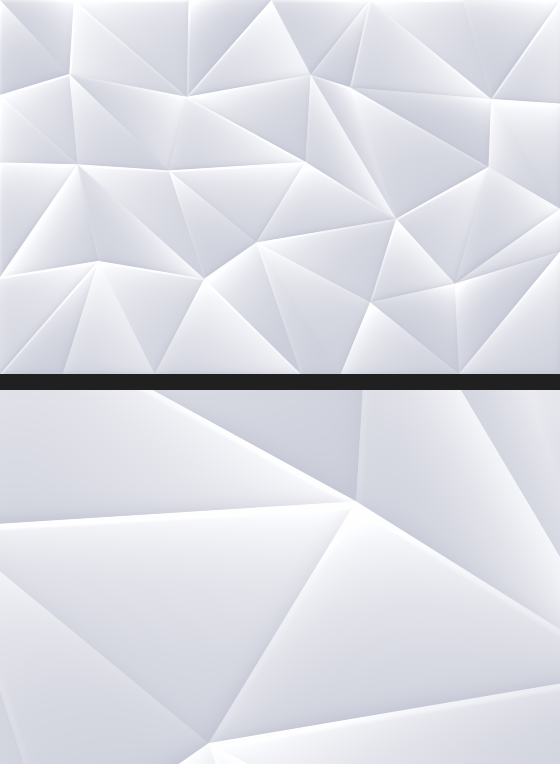
Top, the full canvas; bottom, a detail of the centre.
Reproduce this background procedurally as a WebGL 2 fragment shader.

```glsl
#version 300 es
precision highp float;

uniform vec2 u_resolution;
out vec4 fragColor;

const float ROWS = 4.0;
const float JITTER = 0.74;
const float STAGGER = 0.34;
const vec3 SHADOW = vec3(0.800, 0.812, 0.856);
const vec3 LIGHT = vec3(0.985, 0.989, 0.999);
const vec3 WARM_TINT = vec3(0.004, -0.001, -0.002);
const vec2 RIM_LIGHT = vec2(-0.5, 0.86);

vec2 hash2(vec2 p) {
    vec3 q = fract(vec3(p.xyx) * vec3(0.1031, 0.1030, 0.0973));
    q += dot(q, q.yzx + 33.33);
    return fract((q.xx + q.yz) * q.zy);
}

float cross2(vec2 a, vec2 b) {
    return a.x * b.y - a.y * b.x;
}

float area(vec2 a, vec2 b, vec2 c) {
    return cross2(b - a, c - a);
}

// Jittered, column-staggered point; border points slide only along the border
vec2 latticePoint(vec2 id, vec2 grid, vec2 size) {
    vec2 inside = step(0.5, id) * step(id + 0.5, grid);
    vec2 offset = (hash2(id + 23.0) - 0.5) * JITTER;
    offset.y += (mod(id.x, 2.0) - 0.5) * STAGGER * inside.x;
    return (id + offset * inside) / grid * size;
}

// Unit normal pointing into a counter-clockwise triangle
vec2 inwardNormal(vec2 a, vec2 b) {
    vec2 e = normalize(b - a);
    return vec2(-e.y, e.x);
}

// Pale strip and soft sheen on lit edges, a thin crease on the others
float bevel(float dist, vec2 normal, float strength) {
    float lit = dot(-normal, RIM_LIGHT);
    float d = max(dist, 0.0);
    float strip = 1.0 - smoothstep(0.003, 0.008, d);
    float sheen = exp(-d / 0.028);
    float crease = exp(-d / 0.009);
    return max(lit, 0.0) * (strip * 0.45 * strength * strength + 0.36 * sheen)
         + min(lit, 0.0) * crease * mix(0.42, 0.2, strength);
}

// Facet brightness, rising towards a randomly tilted upper side
float facetGlow(vec2 p, vec2 a, vec2 b, vec2 c, vec2 rnd) {
    float angle = 1.5708 + (rnd.x - 0.5) * 2.7;
    vec2 dir = vec2(cos(angle), sin(angle));
    vec3 ends = vec3(dot(a, dir), dot(b, dir), dot(c, dir));
    float low = min(ends.x, min(ends.y, ends.z));
    float high = max(ends.x, max(ends.y, ends.z));
    float t = clamp((dot(p, dir) - low) / max(high - low, 1e-4), 0.0, 1.0);
    return 0.12 * rnd.y + mix(0.94, 0.76, rnd.y) * pow(t, mix(2.5, 1.5, rnd.y));
}

// Colour weighted by smooth coverage, with the coverage in alpha
vec4 facet(vec2 p, vec2 a, vec2 b, vec2 c, float pixel, vec2 seed) {
    vec2 nA = inwardNormal(a, b);
    vec2 nB = inwardNormal(b, c);
    vec2 nC = inwardNormal(c, a);
    vec3 d = vec3(dot(p - a, nA), dot(p - b, nB), dot(p - c, nC));
    float nearest = min(d.x, min(d.y, d.z));
    float coverage = smoothstep(-0.6 * pixel, 0.6 * pixel, nearest);
    if (coverage <= 0.0) return vec4(0.0);

    vec2 rnd = hash2(seed);
    float glow = facetGlow(p, a, b, c, rnd);
    glow += bevel(d.x, nA, rnd.x) + bevel(d.y, nB, rnd.y)
          + bevel(d.z, nC, fract(rnd.x + rnd.y));
    glow = clamp(glow, -0.15, 1.05);

    vec3 color = mix(SHADOW, LIGHT, glow);
    color += WARM_TINT * 4.0 * max(glow * (1.0 - glow), 0.0);
    return vec4(color, 1.0) * coverage;
}

// One lattice cell, split along the diagonal giving the fuller triangles
vec4 cellFacets(vec2 p, vec2 id, vec2 grid, vec2 size, float pixel) {
    vec2 a = latticePoint(id, grid, size);
    vec2 b = latticePoint(id + vec2(1.0, 0.0), grid, size);
    vec2 c = latticePoint(id + vec2(1.0, 1.0), grid, size);
    vec2 d = latticePoint(id + vec2(0.0, 1.0), grid, size);
    vec2 seed = id * 2.0 + 71.0;
    float splitAC = min(area(a, b, c), area(a, c, d));
    float splitBD = min(area(a, b, d), area(b, c, d));
    if (splitAC > splitBD)
        return facet(p, a, b, c, pixel, seed) + facet(p, a, c, d, pixel, seed + 1.0);
    return facet(p, a, b, d, pixel, seed) + facet(p, b, c, d, pixel, seed + 1.0);
}

void main() {
    vec2 size = vec2(u_resolution.x / u_resolution.y, 1.0);
    vec2 grid = vec2(max(1.0, round(size.x * ROWS)), ROWS);
    vec2 p = gl_FragCoord.xy / u_resolution.y;
    float pixel = 1.0 / u_resolution.y;
    vec2 cell = floor(p / size * grid);

    vec4 sum = vec4(0.0);
    for (int y = -1; y <= 1; y++) {
        for (int x = -1; x <= 1; x++) {
            vec2 id = cell + vec2(x, y);
            if (any(lessThan(id, vec2(0.0))) || any(greaterThan(id, grid - 0.5))) continue;
            sum += cellFacets(p, id, grid, size, pixel);
        }
    }
    fragColor = vec4(sum.rgb / max(sum.a, 1e-4), 1.0);
}
```
